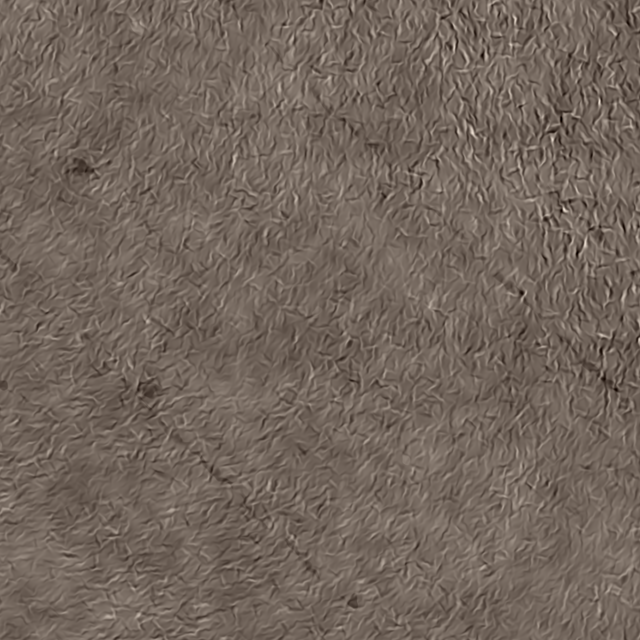
A WebGL 2 fragment shader for this texture:

```glsl
#version 300 es
precision highp float;
// Weathered brown-grey stone: short choppy fibres that turn across the surface, with broken cracks and pits.

uniform vec2 u_resolution;
out vec4 fragColor;

const float TAU = 6.28319;
const float FIBRE_CELLS = 82.0;
const vec3 STONE = vec3(0.450, 0.400, 0.363);
const vec3 TONE_TINT = vec3(1.0, 1.0, 0.97);

vec2 hash2(vec2 p) {
    vec3 q = fract(vec3(p.xyx) * vec3(0.1031, 0.1030, 0.0973));
    q += dot(q, q.yzx + 33.33);
    return fract((q.xx + q.yz) * q.zy);
}

vec2 direction(float angle) {
    return vec2(cos(angle), sin(angle));
}

float cornerGradient(vec2 cell, vec2 offset) {
    return dot(direction(TAU * hash2(cell + 71.0).x), offset);
}

float gradientNoise(vec2 p) {
    vec2 i = floor(p), f = fract(p);
    vec2 w = f * f * f * (f * (f * 6.0 - 15.0) + 10.0);
    vec2 e = vec2(1.0, 0.0);
    float low = mix(cornerGradient(i, f), cornerGradient(i + e.xy, f - e.xy), w.x);
    float high = mix(cornerGradient(i + e.yx, f - e.yx), cornerGradient(i + e.xx, f - e.xx), w.x);
    return mix(low, high, w.y);
}

// Sum of scattered, short straight ripples; some lie crosswise, a few are bright glints
float fibres(vec2 p, float angle) {
    float sum = 0.0;
    for (int y = -2; y <= 2; y++) {
        for (int x = -2; x <= 2; x++) {
            vec2 cell = floor(p) + vec2(x, y);
            vec2 centre = cell + hash2(cell + 113.0);
            vec2 variation = hash2(cell + 337.0);
            vec2 kind = hash2(cell + 591.0);
            float glint = step(0.975, kind.x);
            float crosswise = step(kind.x, 0.13);
            vec2 axis = direction(angle + (variation.x - 0.5) * 1.2 + 0.25 * TAU * crosswise);
            vec2 d = p - centre;
            float along = dot(d, axis);
            float across = dot(d, vec2(-axis.y, axis.x));
            float envelope = exp(-0.5 * (along * along / 0.29 + across * across / 0.085));
            float phase = TAU * variation.y * (1.0 - glint);
            float gain = mix(0.35, 1.65, kind.y) + 0.9 * glint;
            sum += gain * envelope * cos(1.05 * TAU * across + phase);
        }
    }
    return sum;
}

// Jagged diagonal crack on the line x + y = offset, broken into dashes
float crack(vec2 uv, float offset) {
    float along = uv.x - uv.y;
    float wobble = 0.02 * gradientNoise(vec2(along * 9.0, offset * 31.0))
                 + 0.014 * gradientNoise(uv * 60.0);
    float dist = abs(uv.x + uv.y - offset + wobble) * 0.707;
    float broken = gradientNoise(vec2(along * 5.0 + 5.0, offset * 17.0))
                 + 0.9 * gradientNoise(uv * 42.0);
    return (1.0 - smoothstep(0.001, 0.006, dist)) * smoothstep(-0.05, 0.2, broken);
}

// Soft ragged spot
float spot(vec2 uv, vec2 centre, float radius) {
    float ragged = 1.1 * gradientNoise(uv * 75.0) * radius;
    return 1.0 - smoothstep(0.6 * radius, 1.1 * radius, length(uv - centre) + ragged);
}

void main() {
    vec2 uv = gl_FragCoord.xy / min(u_resolution.x, u_resolution.y);

    // Fibres lie flat at lower left and stand upright at upper right
    float sweep = smoothstep(-0.1, 0.95, dot(uv, vec2(0.5, 0.5)));
    float angle = mix(0.2, 1.65, sweep) + 0.45 * gradientNoise(uv * 7.0 + 3.0);

    // Relief is strongest towards the upper right and fades in patches
    float rough = smoothstep(1.1, 1.75, uv.x * 1.1 + uv.y);
    float patches = gradientNoise(uv * 6.0 + 19.0) + 0.6 * gradientNoise(uv * 19.0 + 5.0);
    float relief = (0.083 + 0.06 * rough) * max(1.0 + 0.75 * patches, 0.3);
    vec2 grain = uv * FIBRE_CELLS;
    vec2 warp = vec2(gradientNoise(grain * 1.3 + 7.0), gradientNoise(grain * 1.3 + 47.0));
    float tone = relief * fibres(grain + 0.25 * warp, angle);

    // Broad stains and fine mottling
    tone += 0.055 * gradientNoise(uv * 3.5 + 11.0);
    tone += 0.055 * gradientNoise(uv * 12.0);
    tone += 0.075 * gradientNoise(uv * 36.0);

    // Cracks
    vec3 offsets = vec3(0.60, 1.35, 1.57);
    for (int i = 0; i < 3; i++) {
        tone -= 0.11 * crack(uv, offsets[i]);
    }

    // Dark pits alternate with pale worn spots
    for (int i = 0; i < 8; i++) {
        vec2 seed = vec2(float(i) * 7.0 + 2.0, 29.0);
        float radius = mix(0.007, 0.018, hash2(seed + 50.0).x);
        float strength = (i % 2 == 0) ? -0.13 : 0.07;
        tone += strength * spot(uv, hash2(seed), radius);
    }

    fragColor = vec4(clamp(STONE + tone * TONE_TINT, 0.0, 1.0), 1.0);
}
```
